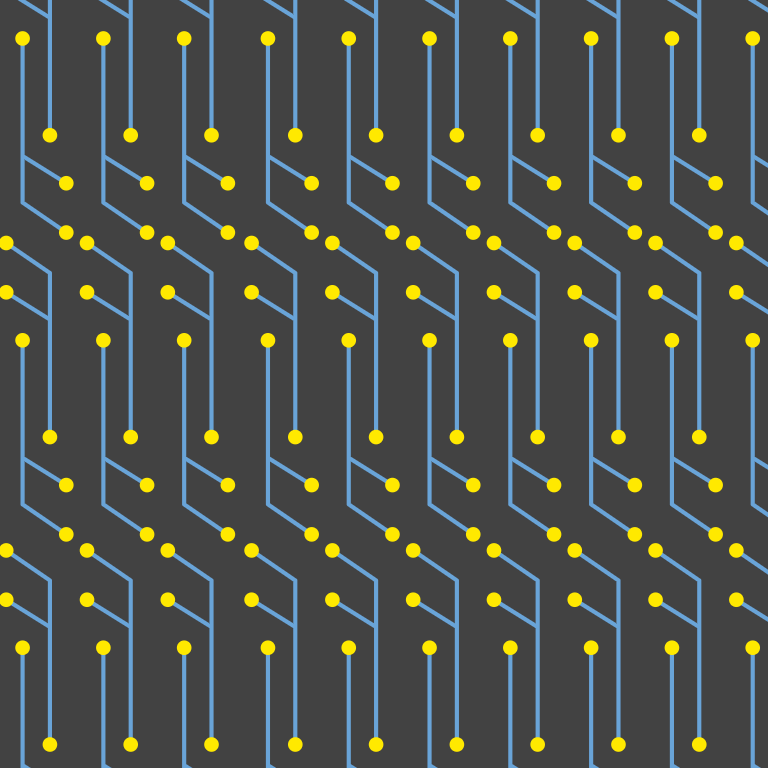
This pattern is drawn by a WebGL 1 fragment shader. Its source:

```glsl
precision highp float;

// Circuit-board traces: pairs of branching blue lines ending in yellow pads.
// Each motif has half-turn symmetry, so one trace is measured at q and at -q.
// Motifs repeat on a grid with one wider column gap and one wider row gap.

uniform vec2 u_resolution;

const vec3 BOARD_COLOR = vec3(0.259, 0.259, 0.259);
const vec3 TRACE_COLOR = vec3(0.412, 0.643, 0.847);
const vec3 PAD_COLOR   = vec3(1.0, 0.914, 0.0);

const float TRACE_HALF_WIDTH = 0.0027;
const float PAD_RADIUS       = 0.0095;

const vec2  PITCH       = vec2(0.1052, 0.3930);
const vec2  FIRST_CELL  = vec2(0.0472, 0.8869);  // centre of the top left motif
const float COLUMN_SEAM = 0.3121;                // where the wide column gap lies
const float COLUMN_SLIP = 0.0039;
const float ROW_SLIP    = 0.0073;
const int   ROWS        = 3;

float segmentDistance(vec2 p, vec2 a, vec2 b) {
    vec2 along = b - a;
    float t = clamp(dot(p - a, along) / dot(along, along), 0.0, 1.0);
    return length(p - a - along * t);
}

// One trace of the pair: x is the distance to its lines, y to its pads.
vec2 traceDistance(vec2 q) {
    vec2 start     = vec2(-0.0178,  0.0630);
    vec2 fork      = vec2(-0.0178, -0.0900);
    vec2 bend      = vec2(-0.0178, -0.1506);
    vec2 branchEnd = vec2( 0.0391, -0.1255);
    vec2 trunkEnd  = vec2( 0.0391, -0.1897);

    float line = min(segmentDistance(q, start, bend),
                 min(segmentDistance(q, bend, trunkEnd),
                     segmentDistance(q, fork, branchEnd)));
    float pad = min(length(q - start),
                min(length(q - branchEnd), length(q - trunkEnd)));
    return vec2(line - TRACE_HALF_WIDTH, pad - PAD_RADIUS);
}

// The full motif: a trace and its half-turned twin.
vec2 motifDistance(vec2 q) {
    return min(traceDistance(q), traceDistance(-q));
}

// Horizontal offset from the centre of the nearest column.
float columnOffset(float x) {
    float slip = COLUMN_SLIP * step(COLUMN_SEAM, x);
    return mod(x - slip - FIRST_CELL.x + 0.5 * PITCH.x, PITCH.x) - 0.5 * PITCH.x;
}

// Height of a row centre, counted from the top; the last row sits lower.
float rowCentre(float row) {
    return FIRST_CELL.y - row * PITCH.y - ROW_SLIP * step(1.5, row);
}

float coverage(float d, float pixel) {
    return clamp(0.5 - d / pixel, 0.0, 1.0);
}

void main() {
    float pixel = 1.0 / u_resolution.y;
    vec2 p = gl_FragCoord.xy * pixel;

    // Rows interlock slightly, so every row is measured.
    vec2 d = vec2(1.0);
    float x = columnOffset(p.x);
    for (int i = 0; i < ROWS; i++) {
        d = min(d, motifDistance(vec2(x, p.y - rowCentre(float(i)))));
    }

    vec3 color = mix(BOARD_COLOR, TRACE_COLOR, coverage(d.x, pixel));
    color = mix(color, PAD_COLOR, coverage(d.y, pixel));
    gl_FragColor = vec4(color, 1.0);
}
```
